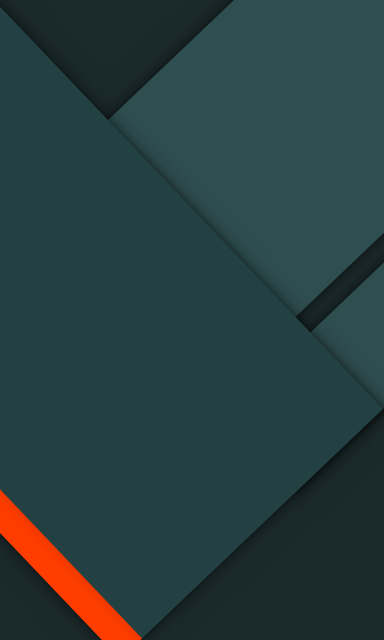
Give the GLSL for this background, as a WebGL 2 fragment shader.

```glsl
#version 300 es
precision highp float;
// Overlapping diagonal paper sheets with soft shadows and an orange stripe.

uniform vec2 u_resolution;
out vec4 fragColor;

const vec3 BASE = vec3(0.104, 0.163, 0.171);
const vec3 LIGHT_SHEET = vec3(0.184, 0.306, 0.314);
const vec3 MAIN_SHEET = vec3(0.137, 0.251, 0.262);
const vec3 STRIPE = vec3(1.0, 0.239, 0.0);

// Signed distance to a rectangle given by two opposite corners
float rectDistance(vec2 p, vec2 low, vec2 high) {
    vec2 d = abs(p - 0.5 * (low + high)) - 0.5 * (high - low);
    return length(max(d, 0.0)) + min(max(d.x, d.y), 0.0);
}

// Smooth coverage of the inside of a shape
float coverage(float dist, float pixel) {
    return 1.0 - smoothstep(-0.6 * pixel, 0.6 * pixel, dist);
}

// Darkening that fades with distance from an edge
float shade(float dist, float strength, float spread) {
    return 1.0 - strength * exp(-max(dist, 0.0) / spread);
}

// Lay a sheet over the colour below, with its cast shadow
vec3 laySheet(vec3 below, vec3 sheet, float dist, float strength, float pixel) {
    return mix(below * shade(dist, strength, 0.009), sheet, coverage(dist, pixel));
}

void main() {
    float pixel = 1.0 / u_resolution.y;
    vec2 uv = gl_FragCoord.xy * pixel;

    // Sheet frame: x runs down the diagonal, y across it to the upper right
    vec2 along = normalize(vec2(1.0, -1.05));
    vec2 p = vec2(dot(uv, along), dot(uv, vec2(-along.y, along.x)));

    // Edges of the main sheet and its stripe
    float sheetEnd = 0.1513;
    float sheetTop = 0.6825;
    float stripeTop = 0.1624;
    float stripeBottom = 0.1153;

    // Two pale sheets tucked below the main one
    float upper = rectDistance(p, vec2(-0.472, 0.5), vec2(-0.047, 2.0));
    float lower = rectDistance(p, vec2(-0.0135, 0.5), vec2(sheetEnd, 2.0));
    vec3 color = laySheet(BASE, LIGHT_SHEET, min(upper, lower), 0.4, pixel);

    // Main sheet, with the orange stripe along its lower edge
    float stripe = coverage(p.y - stripeTop, pixel);
    vec3 stripeColor = STRIPE * shade(stripeTop - p.y, 0.08, 0.008);
    vec3 sheetColor = mix(MAIN_SHEET, stripeColor, stripe);
    float sheet = rectDistance(p, vec2(-2.0, stripeBottom), vec2(sheetEnd, sheetTop));
    color = laySheet(color, sheetColor, sheet, 0.4, pixel);

    fragColor = vec4(color, 1.0);
}
```
